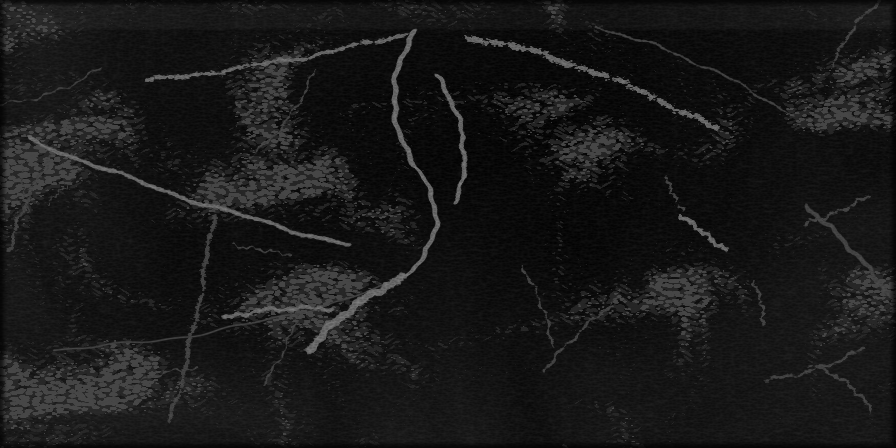
This texture is drawn by a Shadertoy shader. Its source:

```glsl
vec2 hash2(vec2 p) {
    p = vec2(dot(p, vec2(127.1, 311.7)), dot(p, vec2(269.5, 183.3)));
    return fract(sin(p) * 43758.5);
}

// Cellular noise: distance to the nearest scattered point
float cellular(vec2 p) {
    vec2 id = floor(p), f = fract(p);
    float nearest = 4.0;
    for (int y = -1; y <= 1; y++)
        for (int x = -1; x <= 1; x++) {
            vec2 cell = vec2(x, y);
            vec2 d = cell + hash2(id + cell) - f;
            nearest = min(nearest, dot(d, d));
        }
    return sqrt(nearest);
}

// Layered, warped sines, roughly 0 to 1
float clouds(vec2 p) {
    float sum = 0.0, amp = 0.5;
    for (int i = 0; i < 4; i++) {
        p = mat2(0.8, 0.6, -0.6, 0.8) * p * 1.7 + 1.3;
        p += 0.6 * sin(p.yx * 1.3);
        sum += amp * sin(p.x) * sin(p.y);
        amp *= 0.65;
    }
    return 0.5 + 0.6 * sum;
}

// Bowed stroke from a to b; wear eats into its width where the surface is rough
float scratch(vec2 p, vec2 a, vec2 b, float bow, float width, float wear, float rough) {
    vec2 along = normalize(b - a);
    float t = dot(p - a, along) / length(b - a);
    float wander = 0.003 * sin(t * 17.0 + a.x * 40.0) + 0.002 * sin(t * 41.0 + a.y * 30.0);
    float side = dot(p - a, vec2(-along.y, along.x)) - bow * 4.0 * t * (1.0 - t) - wander;
    float past = max(max(-t, t - 1.0), 0.0) * length(b - a);
    float reach = width * (1.15 - 1.6 * wear * rough);
    float soft = 0.6 / iResolution.y + 0.0006;
    return smoothstep(soft, -soft, length(vec2(side, past)) - reach);
}

void mainImage(out vec4 fragColor, in vec2 fragCoord) {
    vec2 p = fragCoord / iResolution.y;
    float wide = iResolution.x / iResolution.y;

    // Dark, horizontally brushed ground
    float streak = cellular(p * vec2(38.0, 170.0));
    float fine = cellular(p * vec2(110.0, 210.0) + 7.0);
    float grain = mix(streak, fine, 0.55);
    float haze = clouds(p * 3.0);
    float shade = smoothstep(0.1, 1.0, length((p - vec2(1.12, 0.74)) * vec2(0.8, 1.15)));
    float tone = 0.05 * shade + 0.08 * grain + 0.04 * (haze - 0.5) * (0.4 + shade);
    tone += 0.035 * smoothstep(0.93, 0.94, p.y);

    // Clustered flecks, dull then bright
    float cluster = clouds(p * vec2(4.0, 6.0) + 2.0) + 0.12 * smoothstep(1.3, 0.2, p.x);
    float chips = cellular(p * vec2(38.0, 85.0) + 0.5 * sin(p.yx * 90.0));
    float dull = smoothstep(0.06, -0.06, chips + 0.25 * fine - 0.75 * smoothstep(0.35, 1.0, cluster));
    tone = mix(tone, 0.17, 0.8 * dull);
    float flakes = cellular(p * vec2(55.0, 110.0) + 31.0);
    float bright = smoothstep(0.05, -0.05, flakes + 0.2 * fine - 0.6 * smoothstep(0.55, 1.0, cluster));
    tone = mix(tone, 0.29, 0.9 * bright);

    // Faint scattered scratches
    float rough = 0.6 * fine + 0.6 * cellular(p * vec2(60.0, 75.0) + 13.0);
    float faint = 0.0;
    for (int i = 0; i < 16; i++) {
        vec2 r = hash2(vec2(i, 5)), s = hash2(vec2(i, 9));
        vec2 start = r * vec2(wide, 0.9);
        float angle = 6.28 * s.x;
        vec2 end = start + (0.06 + 0.2 * s.y) * vec2(cos(angle), sin(angle));
        faint = max(faint, scratch(p, start, end, 0.04 * (r.y - 0.5), 0.003 + 0.004 * r.x, 0.9, rough));
    }
    faint = max(faint, scratch(p, vec2(0.48, 0.55), vec2(0.38, 0.06), 0.01, 0.009, 0.85, rough));
    faint = max(faint, scratch(p, vec2(0.12, 0.66), vec2(0.02, 0.44), -0.01, 0.008, 0.9, rough));
    faint = max(faint, scratch(p, vec2(1.8, 0.54), vec2(1.99, 0.335), 0.008, 0.006, 0.4, rough));
    faint = max(faint, scratch(p, vec2(0.12, 0.22), vec2(0.9, 0.375), -0.03, 0.002, 0.3, rough));
    faint = max(faint, scratch(p, vec2(1.33, 0.94), vec2(1.77, 0.74), 0.02, 0.004, 0.8, rough));
    tone = mix(tone, 0.27 + 0.08 * (fine - 0.5), faint);

    // Deep scratches: the central S curve, then the long arcs
    float deep = scratch(p, vec2(0.925, 0.93), vec2(0.925, 0.63), -0.045, 0.007, 0.35, rough);
    deep = max(deep, scratch(p, vec2(0.925, 0.63), vec2(0.9, 0.38), 0.06, 0.006, 0.3, rough));
    deep = max(deep, scratch(p, vec2(0.9, 0.38), vec2(0.69, 0.22), -0.015, 0.011, 0.45, rough));
    deep = max(deep, scratch(p, vec2(0.975, 0.83), vec2(1.02, 0.55), 0.035, 0.007, 0.5, rough));
    deep = max(deep, scratch(p, vec2(0.065, 0.69), vec2(0.78, 0.453), -0.015, 0.006, 0.55, rough));
    deep = max(deep, scratch(p, vec2(1.04, 0.92), vec2(1.6, 0.71), 0.025, 0.012, 0.85, rough));
    deep = max(deep, scratch(p, vec2(0.33, 0.82), vec2(0.91, 0.925), -0.01, 0.008, 0.8, rough));
    deep = max(deep, scratch(p, vec2(0.5, 0.29), vec2(0.74, 0.31), 0.01, 0.007, 0.7, rough));
    deep = max(deep, scratch(p, vec2(1.52, 0.52), vec2(1.62, 0.44), 0.0, 0.008, 0.7, rough));
    tone = mix(tone, 0.42 + 0.15 * (fine - 0.5), deep);

    // Darkened rim
    vec2 inset = min(p, vec2(wide, 1.0) - p);
    tone *= mix(0.3, 1.0, smoothstep(0.0, 0.018, min(inset.x, inset.y)));
    fragColor = vec4(vec3(max(tone, 0.0)), 1.0);
}
```
